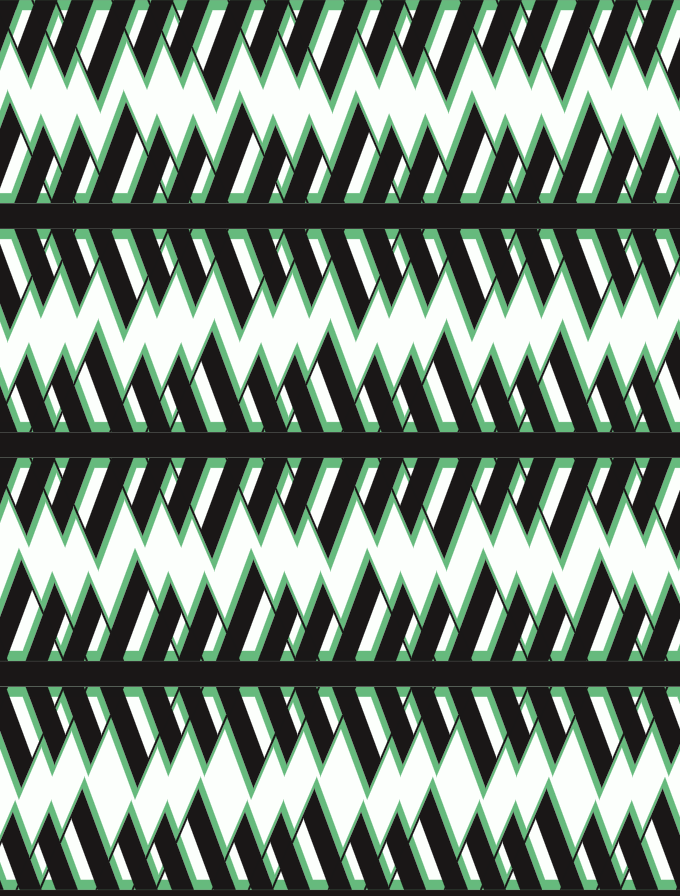
Give the GLSL for this pattern, as a WebGL 2 fragment shader.

```glsl
#version 300 es
precision highp float;

uniform vec2 u_resolution;
out vec4 fragColor;

float aa;

float cover(float d) {
    return clamp(d / aa + 0.5, 0.0, 1.0);
}

// Signed depth inside the two slanted sides of a peak: x = left, y = right
vec2 sides(float x, float drop) {
    return vec2(x + 0.43 * drop, 0.37 * drop - x);
}

// Returns green and black coverage of one hollow peak, h above its base
vec2 peak(float x, float h, float height) {
    vec2 outer = sides(x - 2.0, height + 10.0 - h);
    vec2 inner = sides(x, height - h);
    float inside = min(inner.x, inner.y);
    float thinLine = min(inside, 1.9 - inner.x);
    float thickLeg = min(inside, 19.0 - inner.y);
    float rim = min(min(outer.x, outer.y), -inside);
    float ink = max(cover(thinLine), cover(thickLeg));
    float foot = min(inside, 8.7 - h);
    return vec2(max(cover(rim), cover(foot)), ink) * cover(h);
}

void main() {
    // The canvas is 768 units high, measured downwards
    float unit = 768.0 / u_resolution.y;
    vec2 p = vec2(gl_FragCoord.x, u_resolution.y - gl_FragCoord.y) * unit;
    aa = 1.2 * unit;

    const vec3 white = vec3(0.99, 1.0, 0.99);
    const vec3 green = vec3(0.40, 0.73, 0.49);
    const vec3 black = vec3(0.10, 0.09, 0.09);
    const float period = 99.5;
    const float spacing = 196.2;
    float shift[5] = float[5](84.0, 108.0, 82.3, 117.7, 70.5);

    float greenMask = 0.0;
    float blackMask = 0.0;
    int first = int(floor((p.y + 11.0) / spacing));

    // Peaks grow from the bar above and the bar below
    for (int i = 0; i < 2; i++) {
        int bar = clamp(first + i, 0, 4);
        float h = abs(p.y + 11.0 - float(bar) * spacing) - 11.0;
        float lean = bar % 2 == 0 ? 1.0 : -1.0;
        float x = lean * (p.x - shift[bar]);
        blackMask = max(blackMask, cover(-h));

        // One tall and two short peaks per repeat
        for (int j = 0; j < 3; j++) {
            float center = j == 0 ? 0.0 : 9.0 + 31.0 * float(j);
            float local = mod(x - center + 0.5 * period, period) - 0.5 * period;
            vec2 layer = peak(local, h, j == 0 ? 87.0 : 67.0);
            greenMask = max(greenMask, layer.x);
            blackMask = max(blackMask, layer.y);
        }
    }

    vec3 color = mix(white, green, greenMask);
    fragColor = vec4(mix(color, black, blackMask), 1.0);
}
```
